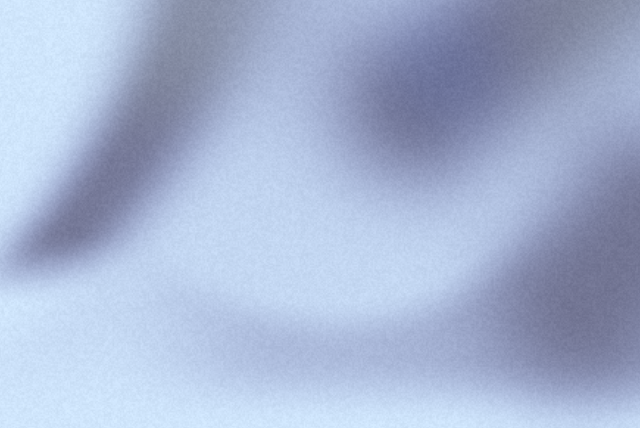
Write a WebGL 1 fragment shader that draws this background.

```glsl
precision highp float;
// Soft slate-violet shadows drifting over an icy blue ground, with fine grain.
// Each shadow is a blurred band or capsule; their union is one darkness value
// that drives a colour ramp, tinted warmer or bluer in places.

uniform vec2 u_resolution;

float hash(vec2 p) {
  vec3 q = fract(p.xyx * 0.1031);
  q += dot(q, q.yzx + 33.33);
  return fract((q.x + q.y) * q.z);
}

float noise(vec2 p) {
  vec2 i = floor(p), f = fract(p);
  f = f * f * (3.0 - 2.0 * f);
  return mix(mix(hash(i), hash(i + vec2(1.0, 0.0)), f.x),
             mix(hash(i + vec2(0.0, 1.0)), hash(i + 1.0), f.x), f.y);
}

// Soft falloff: 1 at the centre, one half at the given radius
float falloff(float d, float radius) {
  return exp(-0.7 * pow(abs(d) / radius, 2.4));
}

float segmentDistance(vec2 p, vec2 a, vec2 b) {
  vec2 ab = b - a;
  return length(p - a - ab * clamp(dot(p - a, ab) / dot(ab, ab), 0.0, 1.0));
}

float unite(float a, float b) {
  return 1.0 - (1.0 - a) * (1.0 - b);
}

void main() {
  // Height spans 0..1, width spans 0..1.5
  vec2 p = gl_FragCoord.xy / u_resolution * vec2(1.5, 1.0);

  // Left band: curved spine, crisper on its left side
  float t = p.y - 0.414;
  float side = p.x - (0.12 + 0.896 * t - 0.54 * t * t);
  float width = side < 0.0 ? 0.10 + 0.04 * t : 0.135 + 0.05 * t;
  float leftBand = falloff(side, width) * smoothstep(0.28, 0.46, p.y)
                 * (0.93 - 0.17 * smoothstep(0.6, 1.0, p.y));

  // Upper right capsule, fading a little toward the corner
  float upper = falloff(segmentDistance(p, vec2(0.985, 0.76), vec2(1.5, 1.13)), 0.185)
              * (0.95 - 0.18 * smoothstep(1.1, 1.5, p.x));

  // Right hand shadow
  float right = 0.93 * falloff(segmentDistance(p, vec2(1.52, 0.5), vec2(1.37, 0.29)), 0.19);

  // Lower band, cut by an elliptical bowl of light
  float bowl = length((p - vec2(0.78, 0.668)) / vec2(0.488, 0.387)) - 1.0;
  float lower = smoothstep(-0.06, 0.26, bowl) * smoothstep(0.0, 0.17, p.y)
              * smoothstep(0.22, 0.7, p.x) * (1.0 - smoothstep(0.32, 0.6, p.y))
              * mix(0.32, 0.46, smoothstep(0.7, 1.3, p.x));

  // Thin haze between the shadows
  float haze = 0.04 + 0.11 * smoothstep(0.0, 0.25, side) * smoothstep(0.0, 0.3, p.y)
             + 0.23 * smoothstep(0.0, 0.15, side)
                    * exp(-dot(p - vec2(0.68, 1.0), (p - vec2(0.68, 1.0)) * vec2(14.0, 9.0)))
             + 0.13 * falloff(length(p - vec2(1.45, 0.77)), 0.22);

  float dark = unite(unite(leftBand, upper), unite(right, lower));
  dark = unite(dark, haze);

  // Ramp from ice blue to slate, keeping the midtones blue
  vec3 color = mix(vec3(0.83, 0.92, 1.0), vec3(0.435, 0.445, 0.56), dark);
  color.b += 0.14 * dark * (1.0 - dark);

  // Warm grey along the top, indigo in the upper core
  float warm = leftBand * smoothstep(0.6, 0.9, p.y) + upper * smoothstep(1.1, 1.45, p.x);
  color += warm * vec3(0.01, 0.015, -0.035);
  color += falloff(length(p - vec2(1.04, 0.83)), 0.13) * vec3(-0.025, -0.01, 0.025);

  // Fine grain
  float grain = noise(p * 290.0) + 0.6 * noise(p * 150.0 + 37.0) - 0.8;
  color += grain * 0.04;

  gl_FragColor = vec4(clamp(color, 0.0, 1.0), 1.0);
}
```
